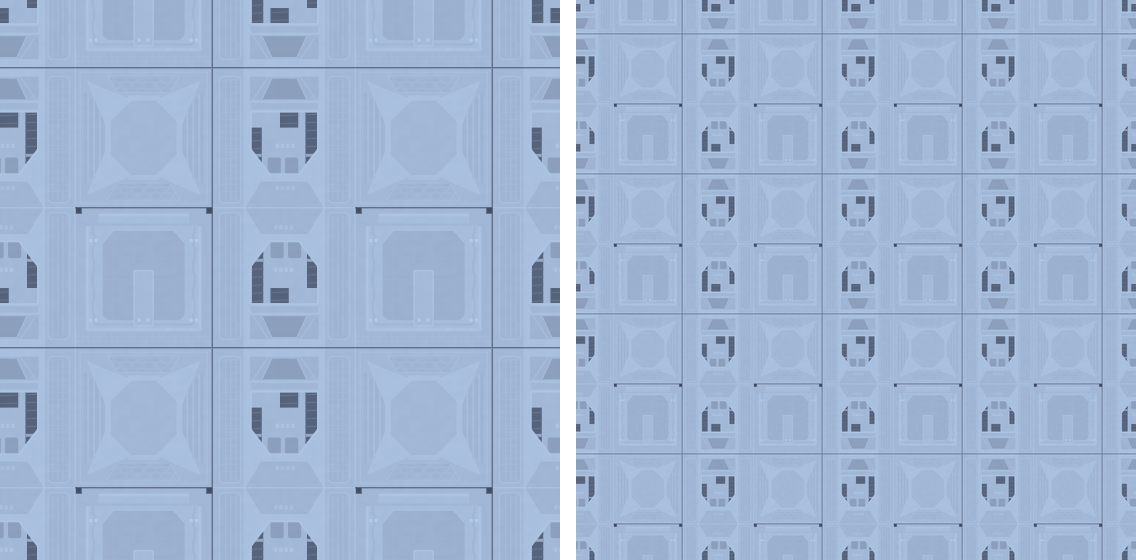
Left: one tile. Right: repeated 2 by 2.
Write a Shadertoy shader that draws this pattern.

```glsl
const float TILE = 384.; // design units per repeat
const float LIGHT = 1., PANEL = .88, SHADE = .66, DARK = .02, SEAM = -.3;

float hash(vec2 p) { return fract(sin(dot(p, vec2(127.1, 311.7))) * 43758.5453); }

// Value noise wrapping after a whole number of cells
float wrapNoise(vec2 p, vec2 cells) {
  vec2 f = fract(p), a = mod(floor(p), cells), b = mod(a + 1., cells);
  f = f * f * (3. - 2. * f);
  return mix(mix(hash(a), hash(vec2(b.x, a.y)), f.x),
             mix(hash(vec2(a.x, b.y)), hash(b), f.x), f.y);
}

// Distance functions
float box(vec2 p, vec2 lo, vec2 hi, float r) {
  vec2 q = abs(p - .5 * (lo + hi)) - .5 * (hi - lo) + r;
  return length(max(q, 0.)) + min(max(q.x, q.y), 0.) - r;
}
float chamferBox(vec2 p, vec2 h, float cut) {
  vec2 a = abs(p) - h;
  return max(max(a.x, a.y), (a.x + a.y + cut) * .7071);
}
float slant(vec2 p, float y0, float w0, float y1, float w1) {
  float k = (w1 - w0) / (y1 - y0);
  return (abs(p.x) - w0 - k * (p.y - y0)) * inversesqrt(1. + k * k);
}
float trapezoid(vec2 p, float y0, float w0, float y1, float w1) {
  return max(slant(p, y0, w0, y1, w1), max(y0 - p.y, p.y - y1));
}
float stripes(float x, float period, float width) {
  return abs(fract(x / period) - .5) * period - .5 * width;
}
float lampRow(vec2 p) {
  return box(vec2(abs(abs(p.x) - 7.2) - 3.6, p.y), vec2(-2.4, -3), vec2(2.4, 3), .8);
}

// Tone painting
float paint(float tone, float target, float d, float px) {
  return mix(tone, target, clamp(.5 - d / px, 0., 1.));
}
float outline(float tone, float target, float d, float width, float px) {
  return paint(tone, target, abs(d) - .5 * width, px);
}

float starPanel(vec2 p, float px) {
  vec2 a = abs(p);
  float t = outline(.92, .98, chamferBox(p, vec2(87, 90), 0.), 2., px);
  // side ribs
  float side = trapezoid(a.yx, 46., 32., 84., 66.);
  t = paint(t, PANEL, side, px);
  t = paint(t, .97, max(side, stripes(a.x, 8., 2.5)), px);
  // trusses
  float truss = trapezoid(vec2(p.x, a.y), 62., 36., 86., 50.);
  float web = min(stripes(p.x + a.y, 16., 1.2), stripes(p.x - a.y, 16., 1.2));
  t = paint(t, PANEL, truss, px);
  t = paint(t, .95, max(truss, min(web, stripes(a.y, 8., 1.))), px);
  t = outline(t, .98, truss, 1.2, px);
  // diagonal spikes around an octagon
  float spike = (abs(a.x - a.y) - .4 * (157. - a.x - a.y)) * .66;
  float octagon = chamferBox(p, vec2(45, 51), 28.);
  t = paint(t, LIGHT, min(spike, octagon - 7.), px);
  t = paint(t, .91, octagon, px);
  return outline(t, .93, octagon + 7., 1., px);
}

float bayPanel(vec2 p, float px) {
  vec2 m = vec2(abs(p.x), p.y);
  float t = paint(.91, .96, max(min(stripes(p.y, 6., 1.2), stripes(p.x, 8., .8)), 172. - p.y), px);
  // stepped frame
  float frame = box(p, vec2(-80, 7), vec2(80, 170), 4.);
  t = paint(t, .97, frame, px);
  t = outline(t, 1.04, frame + 3., 3., px);
  float notch = 2. * step(.5, fract(p.y / 36.));
  t = outline(t, .9, box(m, vec2(-68, 23), vec2(68. + notch, 160), 3.), 3., px);
  t = paint(t, .91, box(m, vec2(62, 5), vec2(84, 25), 1.), px);
  // recessed bay and post
  float bay = max(box(p, vec2(-57, 31), vec2(57, 155), 12.), slant(p, 31., 41., 49., 57.));
  t = paint(t, .84, bay, px);
  t = paint(t, .87, max(bay, min(stripes(p.x, 28., .8), stripes(p.y, 28., .8))), px);
  t = outline(t, .98, bay, 1.5, px);
  float post = box(p, vec2(-13, 86), vec2(13, 162), 2.);
  t = paint(t, .94, post, px);
  t = outline(t, 1.02, post, 2., px);
  // paired lamps
  float outer = abs(abs(m.x - 69.) - 3.5);
  vec2 lamp = p.y < 100. ? vec2(outer, p.y - 45.) : vec2(min(abs(m.x - 6.), outer), p.y - 154.);
  return paint(t, 1.12, box(lamp, vec2(-2.2), vec2(2.2), 1.), px);
}

float windowPanel(vec2 p, bool gridded, float px) {
  vec2 m = vec2(abs(p.x), p.y);
  float t = paint(LIGHT, .92, 56. - m.x, px);
  // side rails
  float rail = box(m, vec2(60, 7), vec2(89, 180), 6.);
  float ribs = stripes(m.x, 7., 1.8);
  if (gridded) ribs = min(ribs, stripes(p.y, 9., 1.));
  t = paint(t, PANEL, rail, px);
  t = paint(t, .94, max(rail + 3., ribs), px);
  t = outline(t, .99, rail, 2., px);
  // half hexagon hatch
  t = paint(t, .89, trapezoid(p, -2., 55., 36., 32.), px);
  t = paint(t, .98, lampRow(p - vec2(-1, 27)), px);
  // window and machinery
  float window = max(box(p, vec2(-46, 46), vec2(46, 132), 1.), slant(p, 46., 20., 80., 46.));
  float bays = min(box(p, vec2(-45, 60), vec2(-29, 131), .5), box(p, vec2(31, 60), vec2(47, 110), .5));
  bays = max(window, min(bays, box(p, vec2(-19, 110), vec2(6, 131), .5)));
  t = paint(t, .92, window, px);
  t = paint(t, DARK, bays, px);
  t = paint(t, .24, max(bays, stripes(p.y + .04 * p.x, 11., 1.2)), px);
  t = paint(t, .75, max(bays, abs(p.y - 72.) - 2.), px);
  t = paint(t, SHADE, max(window, box(vec2(abs(p.x - 2.), p.y), vec2(3, 44), vec2(21, 69), 3.)), px);
  t = paint(t, 1.03, lampRow(p - vec2(-1, 85)), px);
  t = outline(t, 1.05, window, 2.5, px);
  // sill, braces and vent
  t = paint(t, .91, box(p, vec2(-46, 135), vec2(46, 144), 2.), px);
  float brace = box(p, vec2(-47, 147), vec2(47, 180), 1.);
  float vent = trapezoid(p, 148., 31., 178., 17.);
  t = paint(t, .87, brace, px);
  t = outline(t, .98, max(brace, slant(p, 147., 44., 180., 22.)), 1.4, px);
  t = paint(t, SHADE, vent, px);
  return outline(t, .96, vent, 1.5, px);
}

void mainImage(out vec4 fragColor, in vec2 fragCoord) {
  vec2 uv = fragCoord / iResolution.xy;
  float px = 2. * TILE / min(iResolution.x, iResolution.y), tone;
  vec2 p = mod(vec2(uv.x, 1. - uv.y) * 2. * TILE - vec2(103, 93), TILE);
  // four panels; windows pair by a half turn
  vec2 q = p - vec2(287, 192);
  if (p.x > 188.) tone = windowPanel(q.y < 0. ? -q : q, q.y < 0., px);
  else if (q.y < 0.) tone = starPanel(p - vec2(94, 96), px);
  else tone = bayPanel(p - vec2(94, 192), px);
  // faint mottling
  tone += .03 * (wrapNoise(p / 8., vec2(48)) - .5);
  // seams and corner bolts
  vec2 rim = min(p, TILE - p);
  tone = paint(tone, 1.12, rim.x - .5, px);
  tone = paint(tone, p.x < 188. ? SEAM : 1.08, abs(q.y) - .6, px);
  tone = paint(tone, SEAM, min(abs(p.x - 188.), rim.y) - .6, px);
  tone = paint(tone, -.2, box(vec2(abs(p.x - 94.5), q.y), vec2(85.5, 0), vec2(93.5, 8), 0.), px);
  fragColor = vec4(mix(vec3(.33, .38, .48), vec3(.66, .75, .87), tone), 1);
}
```
